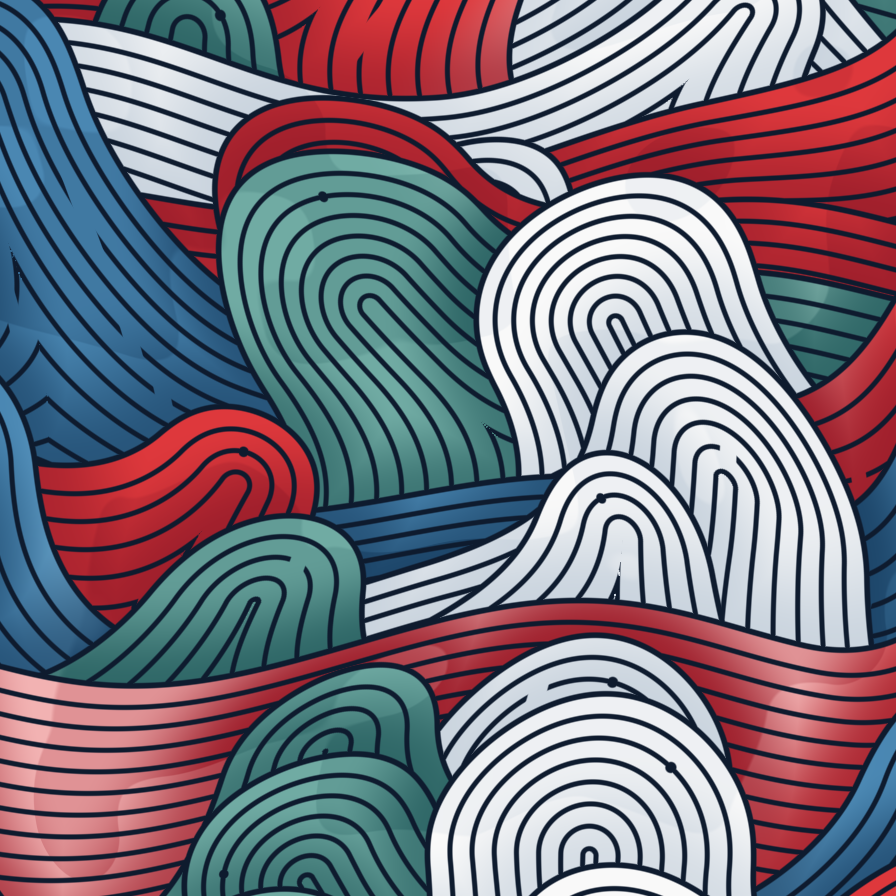
Reproduce this pattern procedurally as a WebGL 2 fragment shader.

```glsl
#version 300 es
precision highp float;
// Overlapping striped hills and ribbons in white, blue, teal and red, inked in navy.

#define ROWS 10
#define COLUMNS 4
#define ROW_STEP 0.165
#define COLUMN_STEP 0.38
#define STRIPE 0.0235
#define INK_HALF_WIDTH 0.0028
#define SKIRT_SLOPE 0.5
#define SKIRT_BLEND 0.16
#define MAX_TILT 0.55
#define WARP 0.038
#define SHADOW_REACH 0.12
#define DOT_RADIUS 0.0058

uniform vec2 u_resolution;
out vec4 outColor;

const vec3 INK = vec3(0.055, 0.105, 0.18);

float hash(vec2 p) {
    return fract(sin(dot(p, vec2(127.1, 311.7))) * 43758.5453);
}

float noise(vec2 p) {
    vec2 i = floor(p), f = fract(p);
    f = f * f * (3.0 - 2.0 * f);
    return mix(mix(hash(i), hash(i + vec2(1, 0)), f.x),
               mix(hash(i + vec2(0, 1)), hash(i + vec2(1, 1)), f.x), f.y);
}

float smoothMax(float a, float b, float k) {
    float h = max(k - abs(a - b), 0.0) / k;
    return max(a, b) + h * h * k * 0.25;
}

// Depth below the crest: a round arch flaring into a sloping skirt.
float hillDepth(vec2 q, float radius) {
    float arch = radius - length(vec2(q.x, max(q.y, 0.0)));
    float roof = -0.3 * radius - q.y - SKIRT_SLOPE * sqrt(q.x * q.x + 0.01);
    float skirt = roof / sqrt(1.0 + SKIRT_SLOPE * SKIRT_SLOPE);
    return smoothMax(arch, skirt, SKIRT_BLEND);
}

// Paint by hue family, darkened by shade and brightened by glow.
vec3 paint(float pick, float shade, float glow) {
    vec3 dark = vec3(0.79, 0.83, 0.87), mid = vec3(0.975), light = vec3(0.99);
    if (pick > 0.79) {
        dark = vec3(0.62, 0.12, 0.17); mid = vec3(0.87, 0.22, 0.235); light = vec3(0.95, 0.70, 0.70);
    } else if (pick > 0.59) {
        dark = vec3(0.18, 0.40, 0.40); mid = vec3(0.44, 0.67, 0.64); light = vec3(0.59, 0.78, 0.74);
    } else if (pick > 0.38) {
        dark = vec3(0.11, 0.27, 0.41); mid = vec3(0.29, 0.53, 0.70); light = vec3(0.53, 0.75, 0.88);
    }
    return mix(mix(mid, light, glow), dark, shade);
}

void main() {
    float pixel = 1.0 / u_resolution.y;
    vec2 p = gl_FragCoord.xy * pixel;

    // Gentle bending of the whole plane
    vec2 w = p + WARP * vec2(sin(8.0 * p.y + 3.0 * p.x), sin(7.5 * p.x - 3.0 * p.y + 1.0));

    float pick = 0.0, glow = 0.0, shadow = 0.0, ink = 0.0;

    // Hills from back to front
    for (int row = 0; row < ROWS; row++) {
        for (int j = 0; j < COLUMNS; j++) {
            float id = float(row * COLUMNS + j);
            float column = float(row % 2 == 0 ? j : COLUMNS - 1 - j);
            vec2 jitter = vec2(hash(vec2(id, 1.0)), hash(vec2(id, 2.0))) - 0.5;
            vec2 center = vec2(column * COLUMN_STEP - 0.07, 1.3 - float(row) * ROW_STEP)
                        + jitter * vec2(0.3, 0.12);
            float radius = mix(0.08, 0.19, hash(vec2(id, 3.0)));
            float tilt = MAX_TILT * (2.0 * hash(vec2(id, 4.0)) - 1.0);
            float c = cos(tilt), s = sin(tilt);
            vec2 q = mat2(c, -s, s, c) * (w - center);

            float depth = hillDepth(q, radius);
            float steepness = clamp(length(vec2(dFdx(depth), dFdy(depth))) / pixel, 0.3, 2.0);

            if (depth > 0.0) {
                float lineId = floor(depth / STRIPE + 0.5);
                float lineDistance = abs(depth - lineId * STRIPE) / steepness;
                ink = 1.0 - smoothstep(INK_HALF_WIDTH - pixel, INK_HALF_WIDTH + pixel, lineDistance);

                // Occasional breaks in a line, and a dot on some hills
                float breakAt = 0.5 * (hash(vec2(lineId, id)) - 0.5);
                float broken = step(0.8, hash(vec2(id, lineId + 9.0))) * step(0.5, lineId);
                ink *= 1.0 - broken * (1.0 - smoothstep(0.008, 0.008 + 2.0 * pixel, abs(q.x - breakAt)));
                float dotAngle = 1.8 * (hash(vec2(id, 5.0)) - 0.5);
                vec2 dotCenter = (radius - 2.0 * STRIPE) * vec2(sin(dotAngle), cos(dotAngle));
                float spot = 1.0 - smoothstep(DOT_RADIUS - pixel, DOT_RADIUS + pixel, length(q - dotCenter));
                ink = max(ink, spot * step(0.55, hash(vec2(id, 6.0))));

                float side = hash(vec2(id, 7.0)) < 0.5 ? -1.0 : 1.0;
                pick = fract(id * 0.618 + 0.2);
                glow = smoothstep(0.10, 0.26, q.x * side);
                shadow = 0.0;
            } else {
                // Crest outline and the shadow cast on hills behind
                float edge = 1.25 * INK_HALF_WIDTH;
                ink = max(ink, 1.0 - smoothstep(edge - pixel, edge + pixel, -depth / steepness));
                shadow = max(shadow, smoothstep(-SHADOW_REACH, 0.0, depth));
            }
        }
    }

    // Watercolour wash with a crisp rim
    float wash = smoothstep(0.58, 0.60, noise(w * 9.0 + 4.0));
    float shade = clamp(0.75 * shadow + 0.22 * wash, 0.0, 1.0);
    outColor = vec4(mix(paint(pick, shade, glow), INK, ink), 1.0);
}
```
